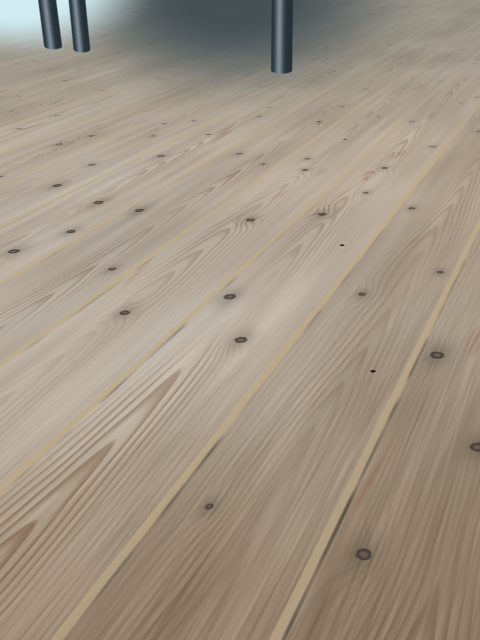
A Shadertoy shader for this texture:

```glsl
const vec2 VANISH = vec2(0.99, 1.142); // where the seams meet
const float FIRST_SEAM = 0.49;
const float BOARD_WIDTH = 0.3;
const float BOARD_SKEW = 0.3;
const float SEAM_HALF = 0.029;
const float RING_DENSITY = 22.0;
const float RING_TAPER = 1.3;
const float KNOT_CELL = 1.2;
const float KNOT_CHANCE = 0.75;
const float CHIP_CELL = 2.1;
const float CHIP_CHANCE = 0.25;

const vec3 WOOD = vec3(0.69, 0.63, 0.56);
const vec3 WOOD_NEAR = vec3(0.58, 0.51, 0.43);
const vec3 LIMEWASH = vec3(0.72, 0.69, 0.645);
const vec3 RING_BROWN = vec3(0.44, 0.32, 0.22);
const vec3 RESIN_RED = vec3(0.57, 0.39, 0.31);
const vec3 SEAM_PALE = vec3(0.75, 0.67, 0.54);
const vec3 KNOT_DARK = vec3(0.22, 0.205, 0.195);
const vec3 KNOT_HEART = vec3(0.42, 0.36, 0.31);
const vec3 CHIP = vec3(0.17, 0.065, 0.055);
const vec3 SHADE = vec3(0.24, 0.29, 0.315);
const vec3 FAR_GREY = vec3(0.53, 0.54, 0.51);
const vec3 GLARE = vec3(0.82, 0.93, 0.95);
const vec3 STEEL_DARK = vec3(0.15, 0.19, 0.22);
const vec3 STEEL_LIGHT = vec3(0.48, 0.54, 0.58);

// Legs: foot x, foot y, half width, lean
const vec4 LEGS[3] = vec4[3](
    vec4(0.083, 0.928, 0.014, -0.13),
    vec4(0.128, 0.923, 0.013, -0.1),
    vec4(0.44, 0.89, 0.0165, 0.01));

vec2 hash2(vec2 p) {
    vec3 q = fract(p.xyx * vec3(0.1031, 0.103, 0.0973));
    q += dot(q, q.yzx + 33.33);
    return fract((q.xx + q.yz) * q.zy);
}

float corner(vec2 cell, vec2 d) { return dot(hash2(cell) * 2.0 - 1.0, d); }

float noise(vec2 p) {
    vec2 i = floor(p), f = fract(p), s = f * f * (3.0 - 2.0 * f), e = vec2(1, 0);
    return mix(mix(corner(i, f), corner(i + e, f - e), s.x),
               mix(corner(i + e.yx, f - e.yx), corner(i + 1.0, f - 1.0), s.x), s.y);
}

vec3 floorColour(vec2 p) {
    // Floor plane: x counts boards, y runs along them
    float depth = 1.0 / (VANISH.y - p.y);
    float board = ((VANISH.x - p.x) * depth - FIRST_SEAM) / BOARD_WIDTH;
    vec2 q = vec2(board, 5.05 * depth - BOARD_SKEW * board);
    vec2 px = fwidth(q);
    float id = floor(board), across = fract(board) - 0.5;
    vec2 seed = hash2(vec2(id + 40.0, 7.0));
    vec2 grain = vec2(across + id * 17.0, q.y + seed.x * 50.0);
    float clarity = 1.0 - 0.75 * smoothstep(0.65, 0.9, p.y);

    // Knots bend the grain around them
    float knot = 0.0, heart = 0.0, halo = 0.0, bend = 0.0;
    float soft = 0.006 + 0.3 * max(px.x, px.y);
    for (int k = -1; k <= 1; k++) {
        float row = floor(q.y / KNOT_CELL) + float(k);
        vec2 cell = vec2(id + 70.0, row + 90.0);
        vec2 place = hash2(cell), kind = hash2(cell + 31.0);
        float present = step(kind.x, KNOT_CHANCE);
        float radius = mix(0.024, 0.056, kind.y);
        vec2 d = vec2(across - (place.x - 0.5) * 0.74, q.y - (row + place.y) * KNOT_CELL);
        float r = length(d) + 0.012 * noise(d * 30.0 + cell);
        knot = max(knot, present * (1.0 - smoothstep(radius - soft, radius + soft, r)));
        heart = max(heart, present * (1.0 - smoothstep(0.1, 0.85, r / radius)));
        float spread = dot(d * vec2(1.0, 0.3), d);
        halo += present * exp(-spread / (radius * radius * 4.0));
        bend += present * exp(-spread * 60.0) * radius * 45.0;
    }

    // Growth rings cut into long nested arches
    float x = across - (seed.y - 0.5) * 0.35;
    float wander = noise(grain * vec2(1.6, 0.4));
    float rings = RING_DENSITY * length(vec2(x + 0.1 * wander, 0.08)) + RING_TAPER * grain.y
                + 1.8 * wander + bend + 0.4 * noise(grain * vec2(9.0, 1.3));
    float f = fract(rings);
    float line = smoothstep(0.3, 0.85, f) * (1.0 - smoothstep(0.88, 1.0, f));
    line = mix(0.3, line, 1.0 - smoothstep(0.25, 0.7, fwidth(rings)));
    float nearness = 1.0 - smoothstep(0.0, 0.58, p.y - 0.35 * (p.x - 0.3));
    float strength = mix(0.3, 0.6, seed.x) * mix(1.0, 0.25, smoothstep(0.1, 0.4, abs(x)));
    strength *= smoothstep(-0.3, 0.3, noise(grain * vec2(1.2, 0.35) + 9.0)) * mix(0.75, 1.3, nearness);

    // Wood tone, limewash haze and fine fibres
    vec3 col = mix(WOOD, WOOD_NEAR, nearness);
    vec2 h = (p - vec2(0.12, 0.57)) * vec2(2.1, 3.0);
    float haze = exp(-dot(h, h)) * (0.8 + 0.9 * noise(q * vec2(1.3, 0.7)));
    col = mix(col, LIMEWASH, clamp(haze, 0.0, 0.9));
    col += (seed.y - 0.5) * 0.055 + 0.07 * noise(grain * vec2(8.0, 0.5));
    col += 0.07 * noise(q * vec2(0.8, 0.5) + 60.0);
    col += 0.1 * noise(grain * vec2(55.0, 1.6)) * (1.0 - smoothstep(0.006, 0.02, px.x));
    col = mix(col, RING_BROWN, line * strength);
    float resin = smoothstep(0.3, 0.5, noise(grain * vec2(4.0, 0.9) + 23.0));
    col = mix(col, RESIN_RED, resin * (0.2 + 0.3 * line));
    col *= 1.0 - 0.16 * min(halo, 1.0) * clarity;
    col = mix(col, mix(KNOT_DARK, KNOT_HEART, heart), knot * 0.8 * clarity);

    // Small dark chips
    vec2 cell = vec2(id + 11.0, floor(q.y / CHIP_CELL) + 5.0);
    vec2 d = vec2(across + 0.5, fract(q.y / CHIP_CELL)) - hash2(cell) * 0.7 - 0.15;
    d.y *= CHIP_CELL;
    float chip = 1.0 - smoothstep(0.01, 0.014 + px.x, length(d) + 0.012 * noise(d * 70.0 + cell));
    col = mix(col, CHIP, chip * clarity * step(hash2(cell + 3.0).x, CHIP_CHANCE));

    // Pale seam strips, with a worn dark gap on one side
    float seam = fract(board + 0.5) - 0.5;
    float wear = smoothstep(-0.25, 0.4, noise(vec2(floor(board + 0.5) + 0.5, q.y * 3.0)));
    float gap = 1.0 - smoothstep(0.004, 0.01 + px.x, abs(seam + SEAM_HALF + 0.006));
    float strip = 1.0 - smoothstep(-0.6, 0.6, (abs(seam) - SEAM_HALF) / px.x);
    col = mix(col, SEAM_PALE * (1.0 - 0.06 * nearness), strip * 0.85);
    return mix(col, KNOT_DARK, gap * wear * 0.55 * (1.0 - smoothstep(0.2, 0.8, p.y)));
}

void mainImage(out vec4 fragColor, in vec2 fragCoord) {
    vec2 p = fragCoord / iResolution.y;
    float aa = 1.0 / iResolution.y;
    vec3 col = floorColour(p);
    // Distance greying, table shadow, window glare
    col = mix(col, FAR_GREY, 0.6 * smoothstep(0.74, 1.0, p.y));
    float shade = length((p - vec2(0.36, 1.01)) / vec2(0.27, 0.16));
    col = mix(col, SHADE, 0.9 * (1.0 - smoothstep(0.25, 1.2, shade)));
    float glare = length((p - vec2(0.03, 1.02)) / vec2(0.2, 0.105));
    col = mix(col, GLARE, 1.0 - smoothstep(0.4, 1.15, glare));
    // Steel legs
    for (int i = 0; i < 3; i++) {
        vec4 leg = LEGS[i];
        float t = (p.x - leg.x - leg.w * (p.y - leg.y)) / leg.z;
        float foot = leg.y - 0.005 * sqrt(max(1.0 - t * t, 0.0));
        float mask = 1.0 - smoothstep(-aa, aa, (abs(t) - 1.0) * leg.z);
        mask *= smoothstep(-aa, aa, p.y - foot);
        float shine = exp(-7.0 * (t + 0.25) * (t + 0.25));
        col = mix(col, mix(STEEL_DARK, STEEL_LIGHT, shine), mask);
    }
    fragColor = vec4(col, 1.0);
}
```
